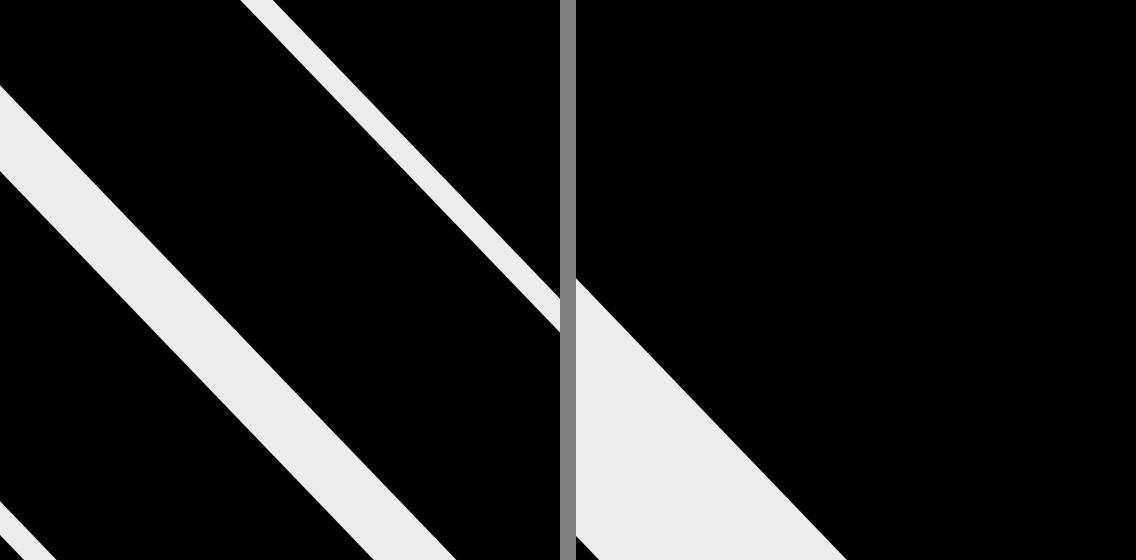
Left, the full canvas; right, a detail of the centre.
Reproduce this pattern procedurally as a three.js fragment shader.

```glsl
varying vec2 vUv;

const vec3 GROUND_COLOR = vec3(0.0);
const vec3 STRIPE_COLOR = vec3(0.927);
const float SLOPE = 1.04;          // fall of the stripes per unit across
const float PERIOD = 0.9714;       // spacing of one wide and narrow pair
const float WIDE_CENTER = 0.5344;
const float WIDE_WIDTH = 0.1063;
const float NARROW_CENTER = 0.0519;
const float NARROW_WIDTH = 0.0419;

// Signed distance to the nearest stripe of a repeating set
float stripeDistance(float across, float center, float width) {
  float offset = fract((across - center) / PERIOD + 0.5) - 0.5;
  return abs(offset) * PERIOD - 0.5 * width;
}

void main() {
  // Position measured at right angles to the stripes
  float across = dot(vUv, normalize(vec2(SLOPE, 1.0)));

  float wide = stripeDistance(across, WIDE_CENTER, WIDE_WIDTH);
  float narrow = stripeDistance(across, NARROW_CENTER, NARROW_WIDTH);

  // Smooth edges about one pixel wide
  float softness = 0.5 * fwidth(across);
  float coverage = 1.0 - smoothstep(-softness, softness, min(wide, narrow));

  gl_FragColor = vec4(mix(GROUND_COLOR, STRIPE_COLOR, coverage), 1.0);
}
```
